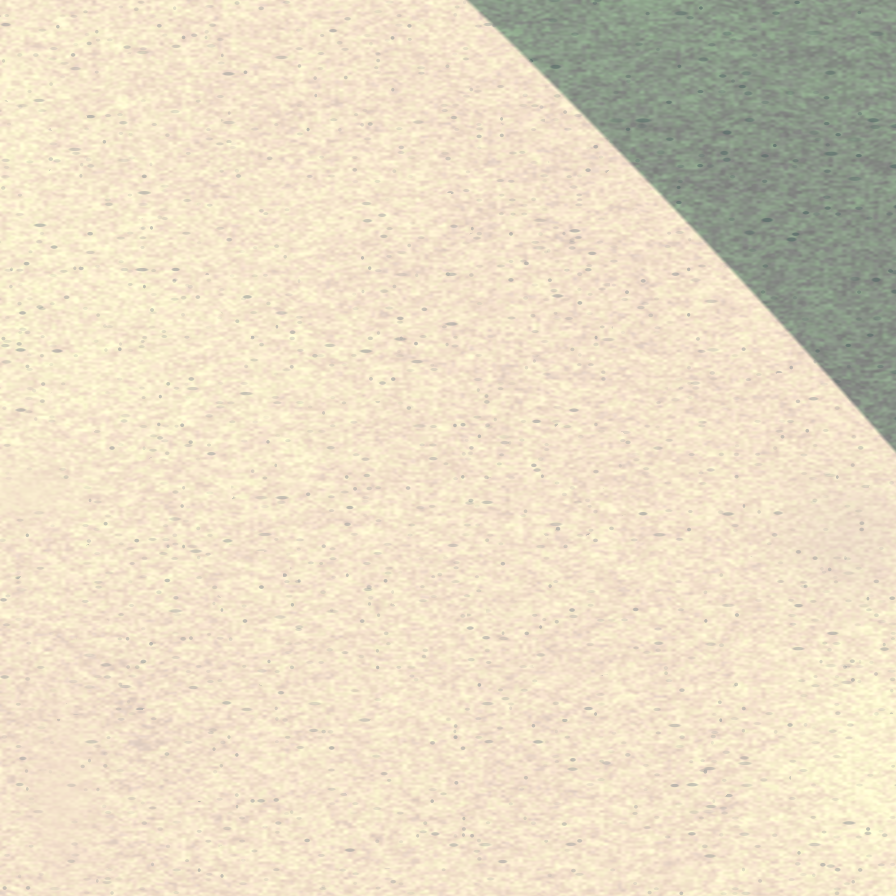
Reproduce this texture procedurally as a Shadertoy shader.

```glsl
// Grainy cream paper with a muted green corner cut off by a gently bowed diagonal
#define GRAIN vec2(95.0, 230.0)
#define GRAIN_CONTRAST 2.0
#define SPECK_AMOUNT 0.62
#define EDGE_SOFTNESS 0.0028
#define EDGE_BOW 0.19
#define PINK vec3(0.948, 0.866, 0.788)
#define YELLOW vec3(0.993, 0.965, 0.822)
#define MAUVE vec3(0.840, 0.780, 0.750)
#define SPECK vec3(0.600, 0.610, 0.610)
#define GREEN vec3(0.575, 0.665, 0.565)
#define GREY_GREEN vec3(0.530, 0.565, 0.525)
#define DARK_GREEN vec3(0.350, 0.425, 0.415)

float hash(vec2 p) {
    vec3 q = fract(vec3(p.xyx) * 0.1031);
    q += dot(q, q.yzx + 33.33);
    return fract((q.x + q.y) * q.z);
}

float noise(vec2 p) {
    vec2 cell = floor(p), f = fract(p);
    f = f * f * (3.0 - 2.0 * f);
    return mix(mix(hash(cell), hash(cell + vec2(1, 0)), f.x),
               mix(hash(cell + vec2(0, 1)), hash(cell + vec2(1, 1)), f.x), f.y);
}

// Horizontal fibres from coarse streaks to single grains, centred on zero
float fibres(vec2 uv) {
    // A slight warp breaks up the rows
    uv.y += 0.006 * (noise(uv * vec2(30.0, 18.0)) - 0.5);
    float sum = 0.38 * noise(uv * GRAIN);
    sum += 0.46 * noise(uv * GRAIN * vec2(2.1, 1.45) + 37.0);
    sum += 0.16 * noise(uv * GRAIN * vec2(0.3, 0.45) + 91.0);
    return sum - 0.5;
}

// Soft elliptical patch, one at its centre
float patchAt(vec2 uv, vec2 centre, vec2 radius) {
    vec2 d = (uv - centre) / radius;
    return exp(-dot(d, d));
}

// Sparse dashes of varied length, one jittered candidate per cell
float specks(vec2 uv, vec2 grid, float density) {
    vec2 p = uv * grid, cell = floor(p);
    vec2 jitter = vec2(hash(cell + 11.0), hash(cell + 47.0)) - 0.5;
    vec2 size = vec2(mix(0.2, 0.42, hash(cell + 29.0)), 0.36);
    vec2 d = (fract(p) - 0.5 - 0.25 * jitter) / size;
    float present = step(1.0 - density, hash(cell + 83.0));
    float strength = 0.25 + 0.75 * hash(cell + 5.0);
    return present * (1.0 - smoothstep(0.55, 1.15, length(d))) * strength;
}

vec3 paper(vec2 uv, float grain) {
    // Broad warm and cool areas
    float warmth = 0.31 + 0.16 * (noise(uv * vec2(5.0, 9.0) + 3.0) - 0.5);
    warmth += 0.28 * patchAt(uv, vec2(0.0, 0.82), vec2(0.16, 0.20));
    warmth += 0.22 * patchAt(uv, vec2(0.18, 0.60), vec2(0.28, 0.16));
    warmth += 0.60 * patchAt(uv, vec2(1.0, 0.13), vec2(0.13, 0.15));
    warmth -= 0.12 * patchAt(uv, vec2(0.62, 0.76), vec2(0.20, 0.16));
    warmth -= 0.14 * patchAt(uv, vec2(0.06, 0.10), vec2(0.16, 0.16));
    float shade = patchAt(uv, vec2(0.95, 0.40), vec2(0.08, 0.07));

    // Smooth worn spots carry less grain
    float worn = patchAt(uv, vec2(0.07, 0.11), vec2(0.04, 0.09))
               + patchAt(uv, vec2(0.03, 0.45), vec2(0.06, 0.03)) + 0.4 * shade;
    float texture0 = 1.0 - 0.6 * min(worn, 1.0);

    float tone = warmth + GRAIN_CONTRAST * grain * texture0;
    vec3 col = mix(PINK, YELLOW, clamp(tone, 0.0, 1.15));
    col = mix(col, MAUVE, clamp(-1.1 * tone, 0.0, 0.75));
    col = mix(col, MAUVE, 0.22 * shade);

    // Brightness of single grains
    float fine = noise(uv * vec2(210.0, 350.0) + 140.0) - 0.5;
    col += 0.065 * fine * texture0;

    // Grey flecks gather in loose clusters
    float cluster = 0.4 + 1.2 * noise(uv * vec2(14.0, 22.0) + 61.0);
    float fleck = specks(uv, vec2(115.0, 155.0), 0.028 * cluster)
                + specks(uv + 0.37, vec2(52.0, 165.0), 0.030 * cluster)
                + 0.5 * specks(uv + 0.71, vec2(80.0, 190.0), 0.06 * cluster);
    return mix(col, SPECK, SPECK_AMOUNT * min(fleck, 1.0) * texture0);
}

vec3 corner(vec2 uv, float grain) {
    float tone = 0.22 + 0.35 * (uv.y - 0.8) + 0.3 * (noise(uv * vec2(6.0, 11.0)) - 0.5);
    tone += 0.25 * patchAt(uv, vec2(0.70, 0.98), vec2(0.20, 0.06));
    vec3 col = mix(GREY_GREEN, GREEN, clamp(tone + 2.4 * grain, -0.5, 1.2));
    col += 0.05 * (noise(uv * vec2(190.0, 340.0) + 17.0) - 0.5);
    float streak = specks(uv + 0.13, vec2(42.0, 135.0), 0.06)
                 + specks(uv, vec2(85.0, 170.0), 0.05);
    return mix(col, DARK_GREEN, 0.75 * min(streak, 1.0));
}

void mainImage(out vec4 fragColor, in vec2 fragCoord) {
    vec2 uv = fragCoord / iResolution.xy;
    float grain = fibres(uv);

    // Bowed diagonal from the top edge to the right edge
    float along = uv.x - 0.521;
    float edgeY = 1.0 - 1.054 * along + EDGE_BOW * along * (1.0 - uv.x);
    float dist = (uv.y - edgeY) * 0.69;
    float inside = smoothstep(-EDGE_SOFTNESS, EDGE_SOFTNESS, dist);

    vec3 col = mix(paper(uv, grain), corner(uv, grain), inside);
    fragColor = vec4(col, 1.0);
}
```
